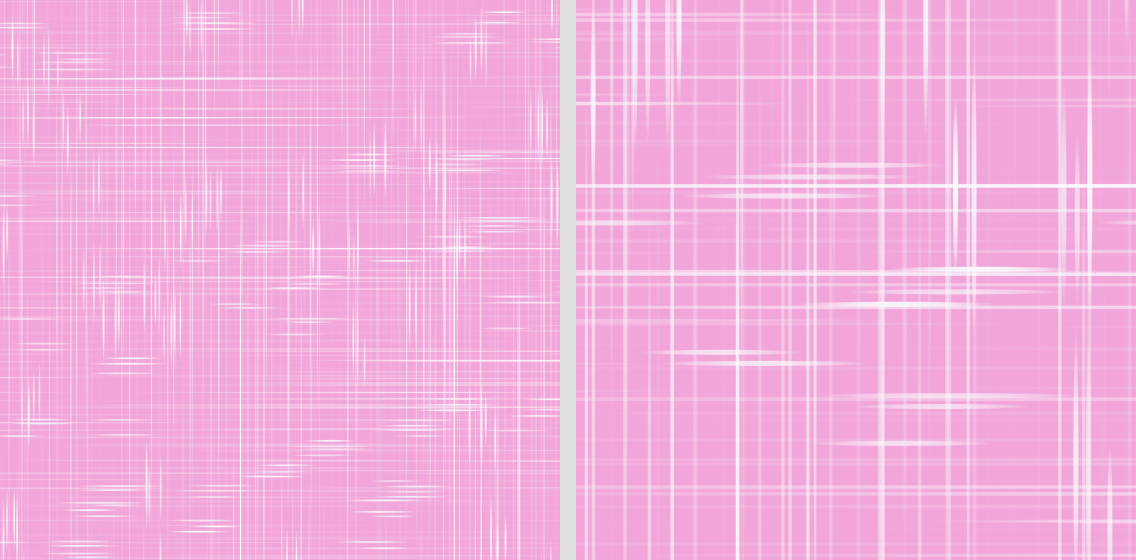
Left: the whole. Right: its middle third, enlarged.
Reproduce this texture procedurally as a WebGL 1 fragment shader.

```glsl
precision highp float;

uniform vec2 u_resolution;

// Colours
const vec3 CLOTH_PINK = vec3(0.947, 0.648, 0.851);
const vec3 THREAD_WHITE = vec3(0.975, 0.99, 0.995);

// Thread layers: rows per canvas, cell length, rows per group, chance of a group
const vec4 FINE_LAYOUT = vec4(75.0, 0.95, 1.0, 1.0);
const vec4 LONG_LAYOUT = vec4(60.0, 1.35, 1.0, 0.36);
const vec4 SLUB_LAYOUT = vec4(110.0, 0.17, 4.0, 0.2);

// Thread looks: half width, lowest opacity, highest opacity, taper power
const vec4 FINE_LOOK = vec4(0.0010, 0.02, 0.62, 4.0);
const vec4 LONG_LOOK = vec4(0.0011, 0.30, 0.92, 5.0);
const vec4 SLUB_LOOK = vec4(0.0015, 0.60, 1.00, 2.0);

const float SLUB_KEEP = 0.65;
const vec2 CLUSTER_SCALE = vec2(2.0, 9.0);
const vec2 CLUSTER_RANGE = vec2(0.3, 1.6);
const float EDGE_PIXELS = 1.15;

float hash(vec2 p) {
  return fract(sin(dot(p, vec2(12.9898, 78.233))) * 43758.5453);
}

float valueNoise(vec2 p) {
  vec2 cell = floor(p);
  vec2 f = fract(p);
  f = f * f * (3.0 - 2.0 * f);
  float low = mix(hash(cell), hash(cell + vec2(1.0, 0.0)), f.x);
  float high = mix(hash(cell + vec2(0.0, 1.0)), hash(cell + 1.0), f.x);
  return mix(low, high, f.y);
}

// Share of a filter window covered by a band of the given half width
float bandCoverage(float offset, float halfWidth, float window) {
  float upper = clamp(offset + 0.5 * window, -halfWidth, halfWidth);
  float lower = clamp(offset - 0.5 * window, -halfWidth, halfWidth);
  return (upper - lower) / window;
}

// One tapered stroke per row and cell, running along x
float threadLayer(vec2 p, vec4 layout, vec4 look, float keep, float seed, float window) {
  float row = floor(p.y * layout.x);
  float group = floor(row / layout.z);
  float along = p.x / layout.y + hash(vec2(group, seed)) * 7.0;
  vec2 groupId = vec2(floor(along), group + seed * 3.7);
  vec2 strokeId = vec2(floor(along), row + seed * 5.3);

  float present = step(hash(groupId + 11.3), layout.w);
  present *= step(hash(strokeId + 23.9), keep);

  float halfLength = mix(0.27, 0.5, hash(strokeId + 31.7));
  float middle = mix(halfLength, 1.0 - halfLength, hash(strokeId + 47.1));
  float reach = min(abs(fract(along) - middle) / halfLength, 1.0);
  float taper = 1.0 - pow(reach, look.w);

  float rowCentre = (row + mix(0.2, 0.8, hash(strokeId + 59.3))) / layout.x;
  float strength = hash(strokeId + 71.9);
  float opacity = mix(look.y, look.z, strength * strength);
  float halfWidth = look.x * mix(0.4, 1.0, taper);
  return present * opacity * taper * bandCoverage(p.y - rowCentre, halfWidth, window);
}

float screenBlend(float a, float b) {
  return 1.0 - (1.0 - a) * (1.0 - b);
}

// All threads of one direction
float weave(vec2 p, float seed, float window) {
  float density = mix(CLUSTER_RANGE.x, CLUSTER_RANGE.y,
                      valueNoise(p * CLUSTER_SCALE + seed * 13.7));
  float fine = 0.0;
  for (int i = 0; i < 2; i++) {
    float layerSeed = seed + 1.9 * float(i);
    fine = screenBlend(fine, threadLayer(p, FINE_LAYOUT, FINE_LOOK, 1.0, layerSeed, window));
  }
  float longThreads = threadLayer(p, LONG_LAYOUT, LONG_LOOK, 1.0, seed + 4.3, window);
  float slubs = threadLayer(p, SLUB_LAYOUT, SLUB_LOOK, SLUB_KEEP, seed + 6.1, window);
  float threads = screenBlend(fine, longThreads) * density;
  return screenBlend(min(threads, 1.0), slubs);
}

void main() {
  float canvas = min(u_resolution.x, u_resolution.y);
  vec2 p = gl_FragCoord.xy / canvas;
  float window = EDGE_PIXELS / canvas;

  float across = weave(p, 2.0, window);
  float upright = weave(p.yx, 17.0, window);
  float white = screenBlend(across, upright);
  gl_FragColor = vec4(mix(CLOTH_PINK, THREAD_WHITE, white), 1.0);
}
```
